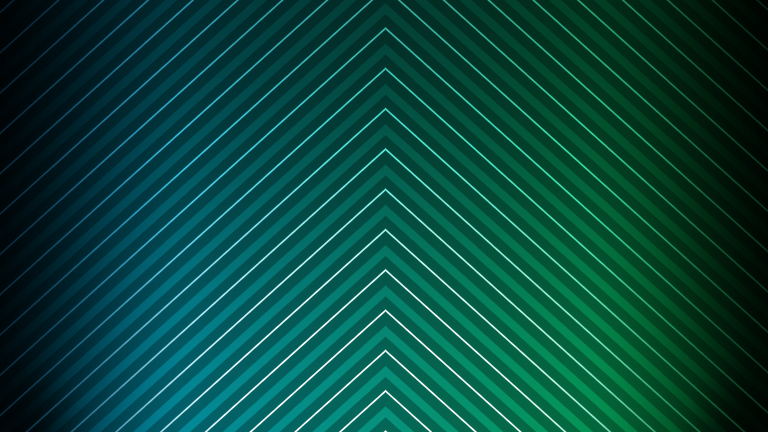
This background is drawn by a WebGL 2 fragment shader. Its source:

```glsl
#version 300 es
precision highp float;

uniform vec2 u_resolution;
out vec4 fragColor;

// Blend across three colour stops at 0, 0.5 and 1
vec3 ramp(vec3 left, vec3 middle, vec3 right, float x) {
    return x < 0.5 ? mix(left, middle, x * 2.0) : mix(middle, right, x * 2.0 - 1.0);
}

// Antialiased coverage of the inside of a signed distance
float coverage(float dist, float pixel) {
    return clamp(0.5 - dist / pixel, 0.0, 1.0);
}

void main() {
    vec2 uv = gl_FragCoord.xy / u_resolution;
    float aspect = u_resolution.x / u_resolution.y;
    float pixel = 1.0 / u_resolution.y;
    float depth = 1.0 - uv.y;

    // Repeated chevrons: phase is 0 on each bright line
    const float period = 0.0933;
    const float slope = 0.9;
    float chevron = depth - slope * abs(uv.x - 0.502) * aspect;
    float phase = fract((chevron - 0.0655) / period);
    float toNormal = period / sqrt(1.0 + slope * slope);
    float lineDist = min(phase, 1.0 - phase) * toNormal;
    float bandDist = (abs(phase - 0.515) - 0.135) * toNormal;

    // Dark sides, and light rising from the bottom
    float sides = smoothstep(-0.03, 0.26, uv.x) * smoothstep(-0.03, 0.25, 1.0 - uv.x);
    float light = mix(0.42, 1.0, smoothstep(-0.1, 1.05, depth));
    float corner = smoothstep(0.0, 0.22, length(vec2(min(uv.x, 1.0 - uv.x) * aspect, uv.y)));

    // Blue to teal to green backdrop with paler bands
    vec3 hue = ramp(vec3(0.0, 0.42, 0.58), vec3(0.02, 0.48, 0.41), vec3(0.01, 0.49, 0.17), uv.x);
    float band = coverage(bandDist, pixel);
    vec3 color = hue * light * mix(0.06, 1.0, sides * corner) * mix(0.84, 1.2, band);

    // Soft halo and thin lines, whitening towards the bottom centre
    vec3 tint = ramp(vec3(0.15, 0.62, 0.92), vec3(0.3, 0.92, 0.86), vec3(0.15, 0.8, 0.45), uv.x);
    vec2 fromGlow = (uv - vec2(0.48, 0.0)) * vec2(1.9, 1.15);
    vec3 lineColor = mix(tint, vec3(1.0), 1.0 - smoothstep(0.25, 0.85, length(fromGlow)));
    float strength = mix(0.35, 1.0, sides) * mix(0.75, 1.0, smoothstep(0.0, 0.4, depth));
    color += tint * 0.04 * strength * exp(-lineDist * 250.0);
    color = mix(color, lineColor * strength, coverage(lineDist - 0.0019, pixel) * mix(0.6, 1.0, sides));

    fragColor = vec4(color, 1.0);
}
```
